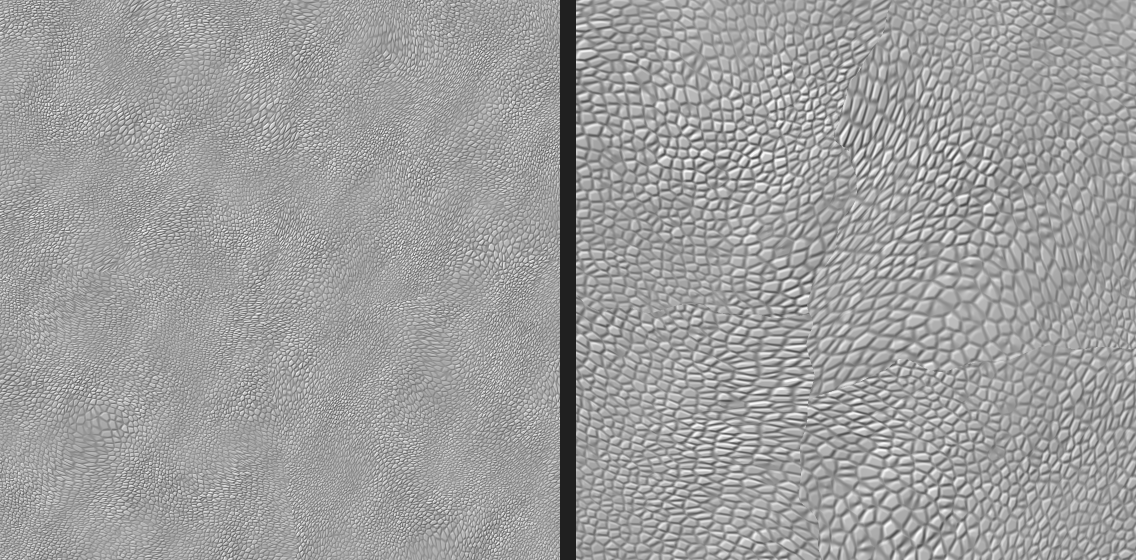
Left, the full canvas; right, a detail of the centre.
This texture map is drawn by a Shadertoy shader. Its source:

```glsl
// Grey leather: fine cellular grain in four hide patches, lit from the upper left.

const vec3 LEATHER = vec3(0.635);
const vec2 LIGHT = vec2(-0.6, 0.8);

mat2 rotation(float angle) {
    float c = cos(angle), s = sin(angle);
    return mat2(c, s, -s, c);
}

vec3 hash3(vec2 cell) {
    vec3 q = fract(cell.xyx * vec3(0.1031, 0.1030, 0.0973));
    q += dot(q, q.yxz + 33.33);
    return fract((q.xxy + q.yzz) * q.zyx);
}

// Layered sines, each layer turned and bent; roughly -1 to 1.
float waves(vec2 p, int layers) {
    mat2 turn = rotation(2.4);
    float sum = 0.0, amp = 0.5;
    for (int i = 0; i < layers; i++) {
        p = turn * p * 1.7 + 3.1;
        sum += amp * sin(p.x + 1.3 * sin(p.y));
        amp *= 0.6;
    }
    return sum;
}

// Rounded pebbles of random height, falling to zero in the creases.
float pebbles(vec2 p, float creaseWidth) {
    vec2 base = floor(p), local = fract(p);
    float nearest = 9.0, second = 9.0, tall = 0.0;
    for (int y = -1; y <= 1; y++) {
        for (int x = -1; x <= 1; x++) {
            vec2 cell = vec2(x, y);
            vec3 rnd = hash3(base + cell + 200.0);
            float d = length(cell + 0.1 + 0.8 * rnd.xy - local);
            if (d < nearest) {
                second = nearest;
                nearest = d;
                tall = rnd.z;
            } else {
                second = min(second, d);
            }
        }
    }
    return smoothstep(0.0, creaseWidth, second - nearest) * mix(0.55, 1.0, tall);
}

// Which hide patch covers p: x is the side, y the row.
vec2 patchId(vec2 p) {
    float ragged = 0.012 * waves(p * 22.0, 4);
    float seamX = 0.5 + 0.025 * sin(8.0 * (p.y - 0.6)) + ragged;
    float side = step(seamX, p.x);
    float seamY = mix(0.505, 0.45, side) + 0.02 * sin(p.x * 11.0) + ragged;
    return vec2(side, step(seamY, p.y));
}

// Height of the grain, stretched and turned by patch, bent by a slow warp.
float grainHeight(vec2 p, vec2 id) {
    vec2 q = p + 1.7 * id;
    vec2 warp = 0.035 * vec2(waves(q * 8.0, 2), waves(q.yx * 8.0 + 5.0, 2));
    float angle = mix(mix(0.3, -0.3, id.y), mix(-0.75, -0.95, id.y), id.x);
    vec2 density = mix(vec2(112.0, 172.0), vec2(128.0, 168.0), id.x);
    return pebbles(rotation(angle) * (p + warp) * density.yx.yx + 37.0 * id, 0.5);
}

// Grey level of the lit surface.
float leatherTone(vec2 p) {
    vec2 id = patchId(p);
    vec2 reach = 0.0009 * LIGHT;
    float away = grainHeight(p - reach, id);
    float toward = grainHeight(p + reach, id);
    float relief = 0.27 * (away - toward);
    float crease = 0.16 * (0.5 * (away + toward) - 0.46);
    float depth = clamp(1.0 + 0.45 * waves(p * 14.0 + 4.0 * id, 4), 0.55, 1.5);

    // Soft folds running steeply across the hide.
    vec2 along = rotation(0.5) * p;
    float folds = 0.028 * waves(along * vec2(30.0, 12.0) + 6.0 * id, 4);
    return depth * (relief + crease) + folds;
}

void mainImage(out vec4 fragColor, in vec2 fragCoord) {
    // Four samples per pixel smooth the grain edges.
    float tone = 0.0;
    for (int i = 0; i < 4; i++) {
        vec2 offset = 0.5 * vec2(i % 2, i / 2) - 0.25;
        tone += 0.25 * leatherTone((fragCoord + offset) / iResolution.y);
    }
    fragColor = vec4(clamp(LEATHER + tone, 0.25, 0.97), 1.0);
}
```
